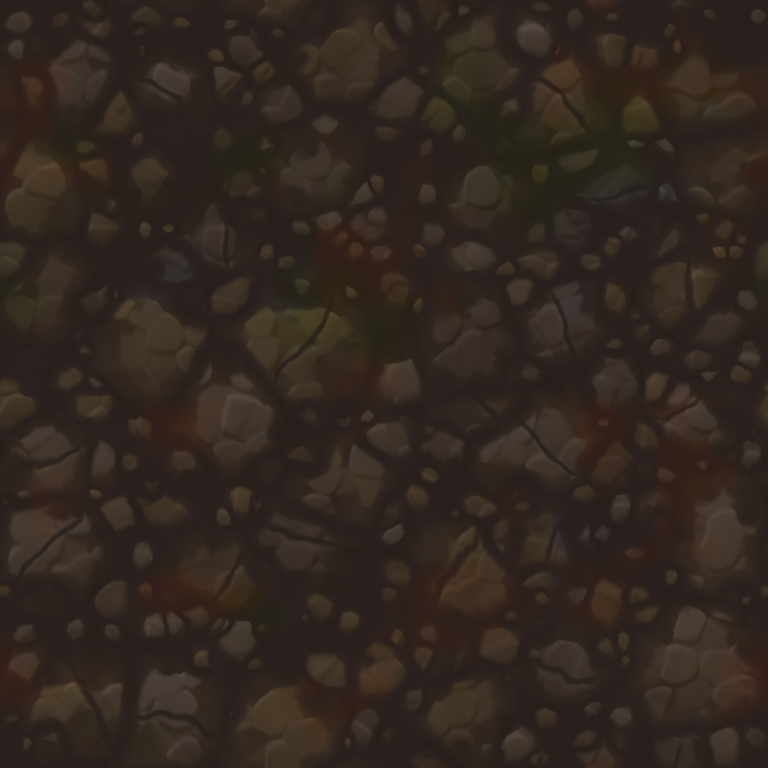
Reproduce this texture procedurally as a Shadertoy shader.

```glsl
// Dark bed of packed, broken stones in dim light, tiling on all sides.
// Three sizes of chipped domes compete by height; the gap to the runner-up
// gives the dark joints, and soft cellular facets give the painted planes.

const vec3 GAP_COLOR    = vec3(0.160, 0.125, 0.115);
const vec3 SHADOW_COLOR = vec3(0.202, 0.158, 0.122);
const vec3 GREY_TOP     = vec3(0.290, 0.248, 0.218);
const vec3 OCHRE_TOP    = vec3(0.285, 0.230, 0.160);
const vec3 RUST_TINT    = vec3(0.035, -0.004, -0.018);
const vec3 MOSS_TINT    = vec3(-0.012, 0.010, -0.022);
const vec3 SLATE_TINT   = vec3(-0.018, 0.000, 0.022);
const vec3 STONE_COUNTS = vec3(6.0, 11.0, 19.0);
const vec3 MIN_RADIUS   = vec3(0.058, 0.026, 0.011);
const vec3 MAX_RADIUS   = vec3(0.108, 0.050, 0.024);
const float SHOULDER    = 0.034;  // width of the soft dark edge
const float WARP        = 0.016;  // wobble of the outlines
const float FACET_COUNT = 24.0;
const float RELIEF      = 0.085;  // strength of facet edges
const float CRACK_SHARE = 0.6;
const float TAU         = 6.28319;

// Integer hash of a wrapped cell
vec3 hash3(vec2 cell, float period, float seed) {
    vec2 c = floor(mod(cell + 0.5, period));
    uvec3 v = uvec3(vec3(c, seed + period * 8.0)) * 1664525u + 1013904223u;
    v.x += v.y * v.z; v.y += v.z * v.x; v.z += v.x * v.y;
    v ^= v >> 16u;
    v.x += v.y * v.z; v.y += v.z * v.x; v.z += v.x * v.y;
    return vec3(v >> 8u) / 16777216.0;
}

float noise(vec2 p, float period, float seed) {
    vec2 q = p * period, i = floor(q), f = q - i;
    f = f * f * (3.0 - 2.0 * f);
    vec2 e = vec2(1.0, 0.0);
    float low  = mix(hash3(i, period, seed).x, hash3(i + e.xy, period, seed).x, f.x);
    float high = mix(hash3(i + e.yx, period, seed).x, hash3(i + e.xx, period, seed).x, f.x);
    return mix(low, high, f.y);
}

float fbm(vec2 p, float period, float seed) {
    float sum = 0.0, amp = 0.53;
    for (int i = 0; i < 4; i++) {
        sum += amp * noise(p, period, seed);
        period *= 2.0;
        amp *= 0.5;
    }
    return sum;
}

// Tilted planes of a cellular pattern, blended softly at their borders
float facets(vec2 p) {
    vec2 q = p * FACET_COUNT, base = floor(q);
    float sum = 0.0, total = 0.0001;
    for (int k = 0; k < 9; k++) {
        vec2 cell = base + vec2(k % 3 - 1, k / 3 - 1);
        vec3 rnd = hash3(cell, FACET_COUNT, 5.0);
        vec2 d = q - cell - rnd.xy;
        float w = exp(-22.0 * dot(d, d));
        sum += w * (rnd.z + 0.35 * dot(d, rnd.yx - 0.5));
        total += w;
    }
    return sum / total;
}

// Distance from a stone's centre: a circle cut by random straight sides
float chippedDistance(vec2 d, vec3 rnd) {
    float side = 0.0;
    for (int k = 0; k < 6; k++) {
        float r = fract(rnd.x * 7.3 + rnd.y * 3.1 + float(k) * 0.618);
        float a = (float(k) + 0.7 * r + rnd.z) * TAU / 6.0;
        side = max(side, dot(d, vec2(cos(a), sin(a))) * mix(0.9, 1.25, r));
    }
    return mix(length(d), side, 0.6);
}

void mainImage(out vec4 fragColor, in vec2 fragCoord) {
    vec2 uv = fragCoord / iResolution.xy;
    vec2 p = uv + WARP * (vec2(fbm(uv, 14.0, 1.0), fbm(uv, 14.0, 2.0)) - 0.5);

    // Find the highest stone and the runner-up
    float best = 0.0, second = 0.0, radius = 1.0;
    vec2 offset = vec2(0.0);
    vec3 id = vec3(0.5);
    for (int layer = 0; layer < 3; layer++) {
        float count = STONE_COUNTS[layer];
        for (int k = 0; k < 9; k++) {
            vec2 cell = floor(p * count) + vec2(k % 3 - 1, k / 3 - 1);
            vec3 place = hash3(cell, count, 3.0), rnd = hash3(cell, count, 4.0);
            vec2 d = p - (cell + 0.5 + 0.72 * (place.xy - 0.5)) / count;
            float r = mix(MIN_RADIUS[layer], MAX_RADIUS[layer], place.z);
            vec2 stretched = d * mix(vec2(0.88, 1.14), vec2(1.1, 0.92), rnd.x);
            float h = r - chippedDistance(stretched, rnd);
            if (h > best) {
                second = best; best = h; radius = r; offset = d; id = rnd;
            } else {
                second = max(second, h);
            }
        }
    }
    float edge = best - second;

    // Plateau, facets and light from above
    float facet = facets(p);
    float relief = facet - facets(p + vec2(-0.002, 0.005));
    float paint = fbm(uv, 32.0, 6.0) - 0.5;
    float rim = smoothstep(0.0, min(SHOULDER, 0.6 * radius), edge);
    float plateau = rim * smoothstep(0.0, 0.16, edge / radius - 0.26 + 0.3 * (facet - 0.5));
    float light = clamp(0.66 + dot(offset, vec2(-0.1, 0.5)) / radius, 0.15, 1.1);
    light *= mix(0.5, 1.1, id.y) * (0.82 + 0.36 * facet);

    // Some large stones are split by a wandering crack with a lit lower lip
    float angle = TAU * id.z;
    float line = dot(offset, vec2(cos(angle), sin(angle)));
    line += 0.05 * (fbm(uv, 12.0, 7.0) - 0.5) + 0.02 * (id.x - 0.5);
    float split = step(0.055, radius) * step(id.x, CRACK_SHARE);
    float crack = split * (1.0 - smoothstep(0.001, 0.006, abs(line)));
    float lip = split * smoothstep(0.004, 0.006, -line * sign(sin(angle)))
              * (1.0 - smoothstep(0.006, 0.014, -line * sign(sin(angle))));

    // Colour, with faint stains of rust, moss and slate
    vec3 top = mix(GREY_TOP, OCHRE_TOP, smoothstep(0.25, 0.75, id.z + 0.6 * paint));
    vec3 color = mix(GAP_COLOR, SHADOW_COLOR, rim * mix(0.55, 1.0, id.y));
    color = mix(color, top, plateau * light);
    color += plateau * (RELIEF * clamp(relief, -0.4, 0.5) + 0.018 * lip);
    color += 0.045 * paint * (0.35 + 0.65 * rim);
    color = mix(color, GAP_COLOR * 0.95, 0.8 * crack * rim);
    color += RUST_TINT * smoothstep(0.56, 0.78, fbm(uv, 9.0, 8.0));
    color += MOSS_TINT * smoothstep(0.54, 0.74, fbm(uv, 5.0, 9.0));
    color += SLATE_TINT * smoothstep(0.62, 0.8, fbm(uv, 8.0, 10.0)) * rim;
    fragColor = vec4(color, 1.0);
}
```
